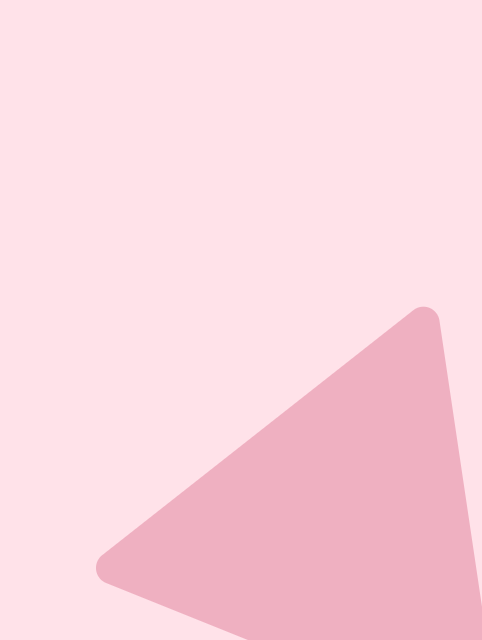
Reproduce this background procedurally as a Shadertoy shader.

```glsl
// A flat pale pink field with one large rounded triangle in deeper rose,
// rising from the lower right and running off the bottom and right edges.
// The triangle is an exact distance function, inflated to round its corners.

// Signed distance to a triangle, negative inside
float triangleDistance(vec2 p, vec2 a, vec2 b, vec2 c) {
    vec2 corners[3] = vec2[3](a, b, c);
    float winding = sign((b.x - a.x) * (c.y - a.y) - (b.y - a.y) * (c.x - a.x));
    float nearest = 1e5;
    float inside = 1e5;
    for (int i = 0; i < 3; i++) {
        vec2 start = corners[i];
        vec2 edge = corners[(i + 1) % 3] - start;
        vec2 offset = p - start;
        float along = clamp(dot(offset, edge) / dot(edge, edge), 0.0, 1.0);
        nearest = min(nearest, length(offset - edge * along));
        inside = min(inside, winding * (edge.x * offset.y - edge.y * offset.x));
    }
    return inside > 0.0 ? -nearest : nearest;
}

void mainImage(out vec4 fragColor, in vec2 fragCoord) {
    // Canvas height is one unit, width is 0.755
    vec2 p = fragCoord / iResolution.xy * vec2(0.7552, 1.0);

    vec3 palePink = vec3(1.0, 0.886, 0.914);
    vec3 rose = vec3(0.938, 0.690, 0.757);

    // Corner centres, then the corner radius
    float d = triangleDistance(p, vec2(0.6634, 0.4954), vec2(0.1758, 0.1126),
                               vec2(0.7551, -0.1197)) - 0.0254;

    // One pixel wide soft edge
    float coverage = clamp(0.5 - d * iResolution.y, 0.0, 1.0);
    fragColor = vec4(mix(palePink, rose, coverage), 1.0);
}
```
